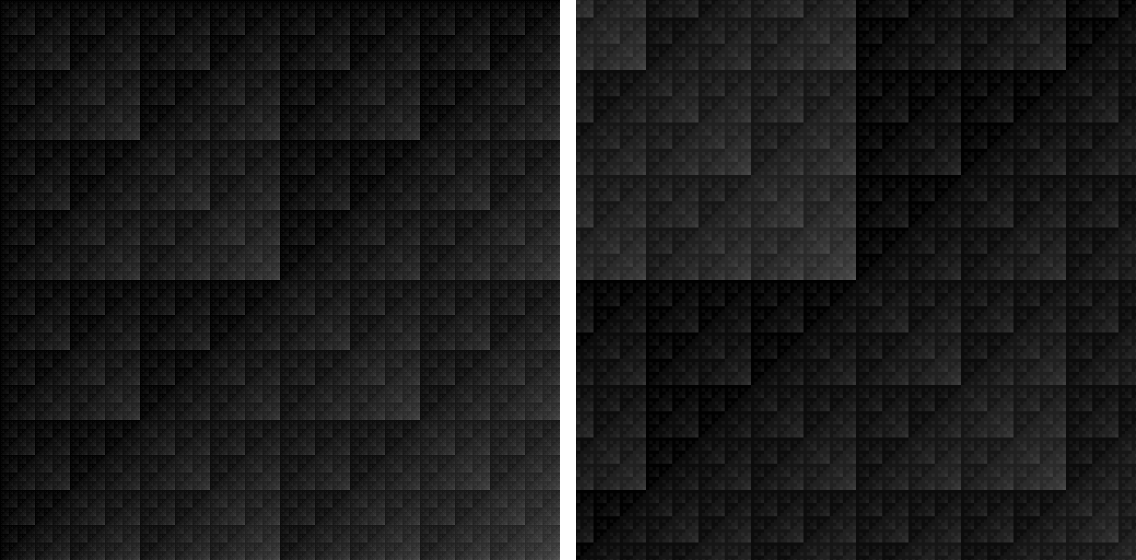
Left: the whole. Right: its middle third, enlarged.
A Shadertoy shader for this pattern:

```glsl
// Nested binary squares in dark grey: each octave halves the cells and adds
// an equal step of light where the bits of both axes are set. The sum counts
// shared bits; every bit is box-filtered over one pixel.

#define OCTAVES 9     // halvings of the canvas
#define BASE 0.005    // grey where no bits are shared
#define STEP 0.041    // brightness added by the coarsest octave
#define FALLOFF 1.0   // strength of each finer octave

// Integral of a square wave that is 0, then 1, over each unit period
vec2 squareWaveIntegral(vec2 t) {
    return 0.5 * floor(t) + max(fract(t) - 0.5, 0.0);
}

// Mean value of the square wave across a filter footprint
vec2 filteredBits(vec2 t, vec2 footprint) {
    vec2 halfWidth = 0.5 * footprint;
    return (squareWaveIntegral(t + halfWidth)
          - squareWaveIntegral(t - halfWidth)) / footprint;
}

float sharedBits(vec2 p, vec2 pixel) {
    float grey = BASE;
    float lift = STEP;
    float frequency = 1.0;
    for (int i = 0; i < OCTAVES; i++) {
        vec2 bits = filteredBits(p * frequency, pixel * frequency);
        grey += lift * bits.x * bits.y;
        lift *= FALLOFF;
        frequency *= 2.0;
    }
    return grey;
}

void mainImage(out vec4 fragColor, in vec2 fragCoord) {
    vec2 pixel = 1.0 / iResolution.xy;
    // Bits count from the upper left corner
    vec2 p = fragCoord * pixel;
    p.y = 1.0 - p.y;
    float grey = clamp(sharedBits(p, pixel), 0.0, 1.0);
    fragColor = vec4(vec3(grey), 1.0);
}
```
